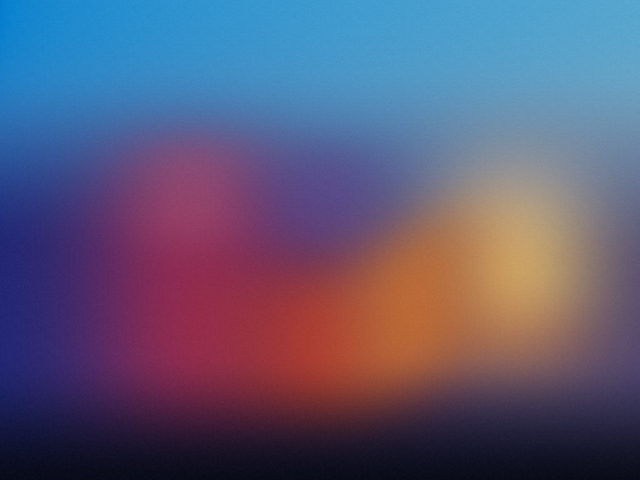
This background is drawn by a Shadertoy shader. Its source:

```glsl
// Blurred dusk: a blue sky fades through indigo into a near-black floor,
// with crimson, violet, ember, amber and orange glows floating between them.
// Each glow is a soft, optionally slanted falloff mixed over a gradient.

// Gaussian across, slightly flatter cubic falloff along the height
float glow(vec2 p, vec2 center, vec2 size, float slant) {
    vec2 q = p - center;
    q.y -= slant * q.x;
    q = abs(q / size);
    return exp(-q.x * q.x - q.y * q.y * q.y);
}

float hash(vec2 p) {
    return fract(sin(dot(p, vec2(127.1, 311.7))) * 43758.55);
}

void mainImage(out vec4 fragColor, in vec2 fragCoord) {
    vec2 uv = fragCoord / iResolution.xy;

    // Sky: saturated at the upper left, hazier to the right and below
    vec3 zenith = mix(vec3(0.0, 0.49, 0.81), vec3(0.34, 0.65, 0.81), sqrt(uv.x));
    vec3 haze = mix(vec3(0.20, 0.51, 0.76), vec3(0.46, 0.63, 0.74), uv.x);
    vec3 sky = mix(haze, zenith, smoothstep(0.68, 1.0, uv.y));

    // Indigo band under the sky
    vec3 indigo = mix(vec3(0.11, 0.15, 0.46), vec3(0.28, 0.26, 0.44), uv.x);
    float horizon = mix(0.47, 0.40, uv.x);
    vec3 color = mix(indigo, sky, smoothstep(horizon, 0.87, uv.y));

    // Crimson and rose on the left, violet in the gap
    color = mix(color, vec3(0.57, 0.16, 0.32),
                0.94 * glow(uv, vec2(0.30, 0.36), vec2(0.175, 0.32), 0.0));
    color = mix(color, vec3(0.68, 0.32, 0.44),
                0.55 * glow(uv, vec2(0.30, 0.60), vec2(0.11, 0.12), 0.0));
    color = mix(color, vec3(0.37, 0.28, 0.55),
                0.60 * glow(uv, vec2(0.52, 0.58), vec2(0.11, 0.12), 0.0));

    // Ember below, amber on the right, orange slanting up between them
    color = mix(color, vec3(0.68, 0.21, 0.18),
                0.93 * glow(uv, vec2(0.50, 0.27), vec2(0.17, 0.19), 0.0));
    vec3 amber = mix(vec3(0.73, 0.49, 0.32), vec3(0.81, 0.67, 0.42),
                     smoothstep(0.25, 0.45, uv.y));
    amber = mix(amber, vec3(0.71, 0.67, 0.60), smoothstep(0.43, 0.68, uv.y));
    color = mix(color, amber,
                0.97 * glow(uv, vec2(0.805, 0.45), vec2(0.145, 0.255), 0.0));
    color = mix(color, vec3(0.77, 0.43, 0.19),
                0.85 * glow(uv, vec2(0.645, 0.36), vec2(0.12, 0.18), 0.5));

    // Dark floor
    color = mix(vec3(0.03, 0.04, 0.085), color, smoothstep(-0.03, 0.27, uv.y));

    // Faint grain keeps the gradients from banding
    float grain = hash(floor(uv * vec2(512.0, 384.0))) - 0.5;
    fragColor = vec4(color + 0.018 * grain, 1.0);
}
```
